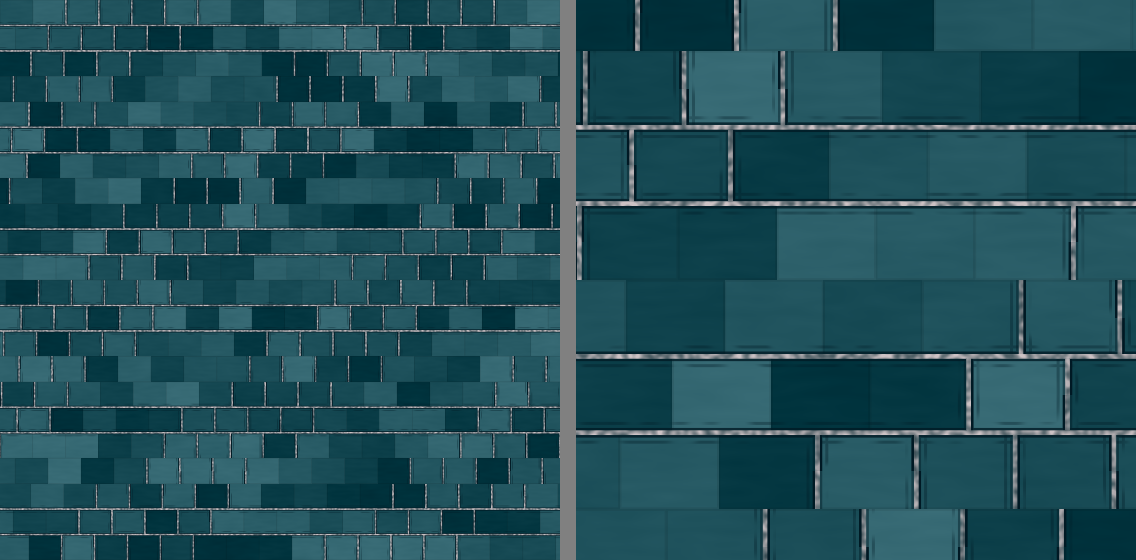
Left: the whole. Right: its middle third, enlarged.
A WebGL 1 fragment shader for this texture:

```glsl
precision highp float;
// Teal glass mosaic: staggered tiles, boxed courses and diagonal bands of worn pale grout.
uniform vec2 u_resolution;

const vec2 GRID = vec2(17.0, 22.0);      // tiles across, courses down
const float STAGGER = 0.47;              // shift of each course, in tiles
const float GROUT_HALF_WIDTH = 0.0014;
const float SHADOW_HALF_WIDTH = 0.0029;
const float RIM_INSET = 0.0056;

const vec3 DEEP_TEAL = vec3(-0.02, 0.18, 0.22);
const vec3 PALE_TEAL = vec3(0.22, 0.42, 0.46);
const vec3 SHADOW = vec3(0.0, 0.10, 0.14);
const vec3 GROUT_DULL = vec3(0.40, 0.45, 0.47);
const vec3 GROUT_BRIGHT = vec3(0.80, 0.76, 0.77);

float hash(vec2 p) {
  vec3 q = fract(vec3(p.xyx) * 0.1031);
  q += dot(q, q.yzx + 33.33);
  return fract((q.x + q.y) * q.z);
}

vec2 gradient(vec2 cell) {
  float angle = 6.28318 * hash(cell + 7.0);
  return vec2(cos(angle), sin(angle));
}

// Gradient noise, roughly -0.7 to 0.7
float noise(vec2 p) {
  vec2 i = floor(p);
  vec2 f = fract(p);
  vec2 w = f * f * f * (f * (f * 6.0 - 15.0) + 10.0);
  vec2 e = vec2(1.0, 0.0);
  float low = mix(dot(gradient(i), f), dot(gradient(i + e), f - e), w.x);
  float high = mix(dot(gradient(i + e.yx), f - e.yx), dot(gradient(i + 1.0), f - 1.0), w.x);
  return mix(low, high, w.y);
}

float stroke(float distance, float halfWidth, float pixel) {
  return 1.0 - smoothstep(halfWidth - 0.5 * pixel, halfWidth + 0.5 * pixel, abs(distance));
}

// Three of every eleven courses are boxed by long horizontal joints
float boxedCourse(float row) {
  return 1.0 - step(2.5, mod(row * 3.0 + 8.0, 11.0));
}

// Upright joints are grouted inside two bands that drift left down the wall
float groutBand(float x, float row) {
  float start = 0.108 - 0.0495 * row;
  return 1.0 - step(0.279, mod(x - start, 0.5));
}

vec3 tileColor(vec2 tile, vec2 p) {
  float cluster = 0.5 * noise(tile * vec2(0.37, 0.61) + 3.7);
  float tone = hash(tile + 19.0) + cluster;
  float glaze = 0.07 * noise(p * vec2(14.0, 30.0)) + 0.06 * noise(p * vec2(40.0, 170.0));
  return max(mix(DEEP_TEAL, PALE_TEAL, clamp(tone, 0.04, 0.98) + glaze), 0.0);
}

void main() {
  vec2 p = gl_FragCoord.xy / u_resolution;
  float pixel = 1.0 / min(u_resolution.x, u_resolution.y);

  // Tile address, counted from the top left
  float v = (1.0 - p.y) * GRID.y;
  float row = floor(v);
  float shift = STAGGER * row;
  float u = p.x * GRID.x - shift;
  vec2 tile = vec2(mod(floor(u), GRID.x), row);

  // Nearest joints and whether each carries grout
  vec2 joint = floor(vec2(u, v) + 0.5);
  vec2 offset = (vec2(u, v) - joint) / GRID;
  vec2 edge = abs(offset);
  float upright = groutBand((joint.x + shift) / GRID.x, row);
  float level = max(boxedCourse(joint.y), boxedCourse(joint.y - 1.0));

  vec3 color = tileColor(tile, p);

  // Faint seam at every tile, broken inner rim beside grout
  color *= 1.0 - 0.08 * stroke(min(edge.x, edge.y), 0.001, pixel);
  float rim = max(upright * stroke(edge.x - RIM_INSET, 0.0009, pixel),
                  level * stroke(edge.y - RIM_INSET, 0.0009, pixel));
  float broken = smoothstep(-0.25, 0.2, noise(p * 55.0));
  color = mix(color, SHADOW, 0.35 * rim * broken);

  // Dark flanks, heavier on one side of each upright joint
  float side = mix(0.45, 1.0, step(0.0, offset.x * (hash(joint + 41.0) - 0.4)));
  float shade = max(upright * side * stroke(edge.x, SHADOW_HALF_WIDTH, pixel),
                    level * 0.8 * stroke(edge.y, SHADOW_HALF_WIDTH, pixel));
  color = mix(color, SHADOW, shade);

  // Speckled grout with wear along its length
  float speckle = clamp(0.55 + 1.1 * noise(p * 210.0) + 0.3 * noise(p * 37.0), 0.0, 1.0);
  vec3 grout = mix(GROUT_DULL, GROUT_BRIGHT, speckle);
  float uprightWear = 0.75 + 0.25 * hash(joint + vec2(5.0, row));
  float cover = max(upright * uprightWear * stroke(edge.x, GROUT_HALF_WIDTH, pixel),
                    level * stroke(edge.y, GROUT_HALF_WIDTH, pixel));
  color = mix(color, grout, cover * mix(0.75, 1.0, speckle));

  gl_FragColor = vec4(color, 1.0);
}
```
